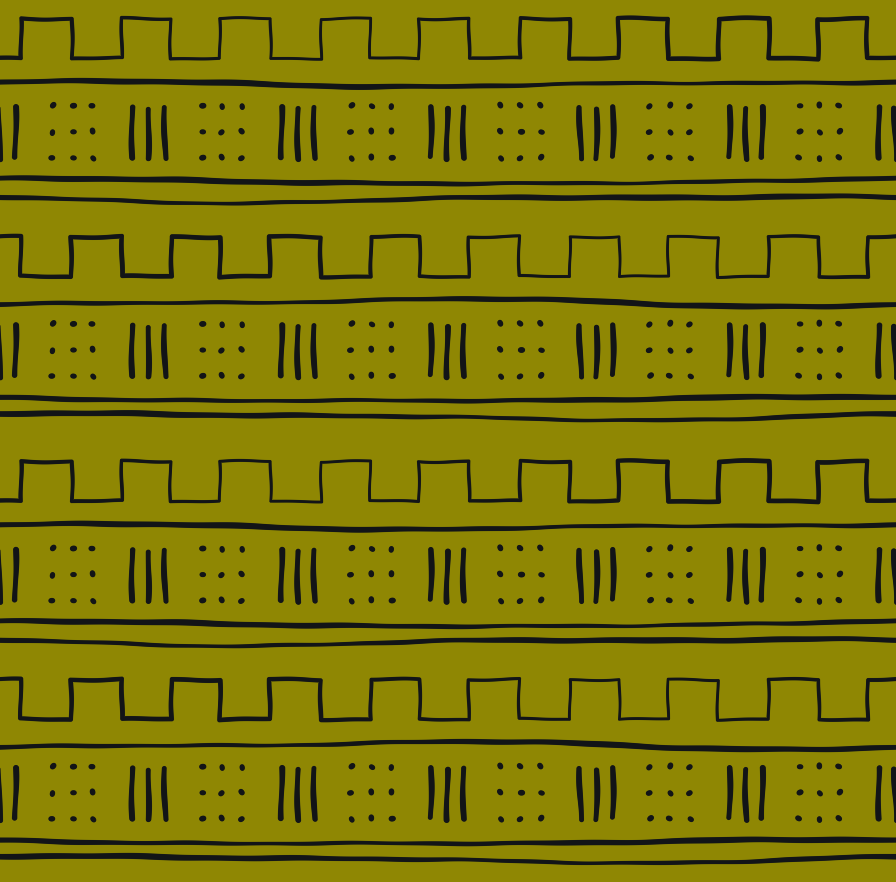
Write a Shadertoy shader that draws this pattern.

```glsl
const float TAU = 6.2831853;
const vec2 CANVAS = vec2(768.0, 756.0);               // design units across and down
const vec4 BAND_TOPS = vec4(0.0, 187.0, 379.5, 566.5);
const float STEP_COUNT = 9.0;
const float GROUP_COUNT = 6.0;
const vec3 OLIVE = vec3(0.56, 0.53, 0.01);
const vec3 INK = vec3(0.07, 0.08, 0.09);

float hash(vec3 cell) {
    return fract(sin(dot(cell, vec3(12.99, 78.23, 37.72))) * 4375.85);
}

float segmentDistance(vec2 p, vec2 a, vec2 b) {
    vec2 along = b - a;
    float t = clamp(dot(p - a, along) / dot(along, along), 0.0, 1.0);
    return length(p - a - along * t);
}

// Square-wave line; the pen gets heavier around heavyAt
float meander(vec2 p, float shift, float heavyAt) {
    float u = p.x / CANVAS.x;
    float period = CANVAS.x / STEP_COUNT;
    float edge = period * 0.25;
    p.x += 0.8 * sin(TAU * 4.0 * u + shift) + 0.5 * sin(TAU * 13.0 * u + p.y * 0.13);
    p.y += 0.6 * sin(TAU * 7.0 * u + shift) + 0.3 * sin(TAU * 16.0 * u);
    float x = abs(mod(p.x - shift + period * 0.5, period) - period * 0.5);
    vec2 top = vec2(edge, 16.0), bottom = vec2(edge, 50.0);
    float d = segmentDistance(vec2(x, p.y), top, bottom);
    d = min(d, segmentDistance(vec2(x, p.y), vec2(-edge, top.y), top));
    d = min(d, segmentDistance(vec2(x, p.y), bottom, vec2(edge * 3.0, bottom.y)));
    return d - 1.65 - 0.4 * cos(TAU * (u - heavyAt));
}

// Long hand-drawn rule: two slow swings, a fine tremor and a changing width
float rule(vec2 p, float height, vec2 swing, vec2 phase, float heavyAt) {
    float u = p.x / CANVAS.x;
    vec2 slow = swing * cos(TAU * vec2(1.0, 2.0) * (u - phase));
    float tremor = 0.35 * sin(TAU * 5.0 * u + height) + 0.2 * sin(TAU * 11.0 * u + height * 2.0);
    float halfWidth = 2.1 + 0.45 * cos(TAU * (u - heavyAt)) + 0.15 * sin(TAU * 7.0 * u + height);
    return abs(p.y - height - slow.x - slow.y - tremor) - halfWidth;
}

// Position within a repeated group in x, group number in y
vec2 groupCoord(float x, float center) {
    float period = CANVAS.x / GROUP_COUNT;
    float shifted = x - center + period * 0.5;
    return vec2(mod(shifted, period) - period * 0.5, mod(floor(shifted / period), GROUP_COUNT));
}

// Three upright strokes per group
float bars(vec2 p, vec2 center) {
    vec2 group = groupCoord(p.x, center.x);
    vec2 q = vec2(group.x, p.y - center.y);
    float column = clamp(round(q.x / 14.0), -1.0, 1.0);
    float seed = hash(vec3(group.y, column, 3.0));
    q.x -= column * 14.0 + 0.7 * sin(q.y * 0.09 + seed * TAU) + (seed - 0.5) * q.y * 0.05;
    q.y -= column == 0.0 ? 1.0 : 2.0 * seed - 1.5;
    float halfLength = 21.0 + seed;
    float halfWidth = 2.35 + 0.25 * sin(q.y * 0.12 + seed * 9.0);
    return segmentDistance(q, vec2(0.0, -halfLength), vec2(0.0, halfLength)) - halfWidth;
}

// Three by three slightly oval dots per group
float dots(vec2 p, vec2 center) {
    const vec2 spacing = vec2(17.2, 22.3);
    vec2 group = groupCoord(p.x, center.x);
    vec2 q = vec2(group.x, p.y - center.y);
    vec2 cell = clamp(round(q / spacing), -1.0, 1.0);
    float seed = hash(vec3(cell, group.y));
    float angle = seed * TAU;
    q -= cell * spacing + 0.7 * vec2(cos(angle), sin(angle));
    float stretch = 0.3 * cos(2.0 * (atan(q.y, q.x + 1e-4) - angle));
    return length(q) - 2.65 - stretch - 0.3 * (seed - 0.5);
}

float band(vec2 p, bool odd) {
    float d = min(bars(p, vec2(-0.7, 113.8)), dots(p, vec2(62.3, 113.0)));
    if (odd) {
        d = min(d, meander(p, 82.5, 0.2));
        d = min(d, rule(p, 72.5, vec2(2.6, 1.4), vec2(0.95, 0.82), 0.75));
        d = min(d, rule(p, 155.3, vec2(1.6, 0.6), vec2(0.4, 0.15), 0.85));
        d = min(d, rule(p, 170.0, vec2(2.6, 1.0), vec2(0.66, 0.75), 0.15));
    } else {
        d = min(d, meander(p, 39.8, 0.85));
        d = min(d, rule(p, 71.7, vec2(-1.9, 1.0), vec2(0.0, 0.42), 0.25));
        d = min(d, rule(p, 155.5, vec2(-2.2, 0.4), vec2(0.04, 0.3), 0.2));
        d = min(d, rule(p, 170.6, vec2(2.4, 1.3), vec2(0.28, 0.25), 0.75));
    }
    return d;
}

void mainImage(out vec4 fragColor, in vec2 fragCoord) {
    vec2 uv = fragCoord / iResolution.xy;
    vec2 p = vec2(uv.x, 1.0 - uv.y) * CANVAS;
    float pixel = CANVAS.y / iResolution.y;

    float d = CANVAS.y;
    for (int i = 0; i < 4; i++) {
        d = min(d, band(p - vec2(0.0, BAND_TOPS[i]), i % 2 == 1));
    }
    float ink = 1.0 - smoothstep(-0.6 * pixel, 0.6 * pixel, d);
    fragColor = vec4(mix(OLIVE, INK, ink), 1.0);
}
```
